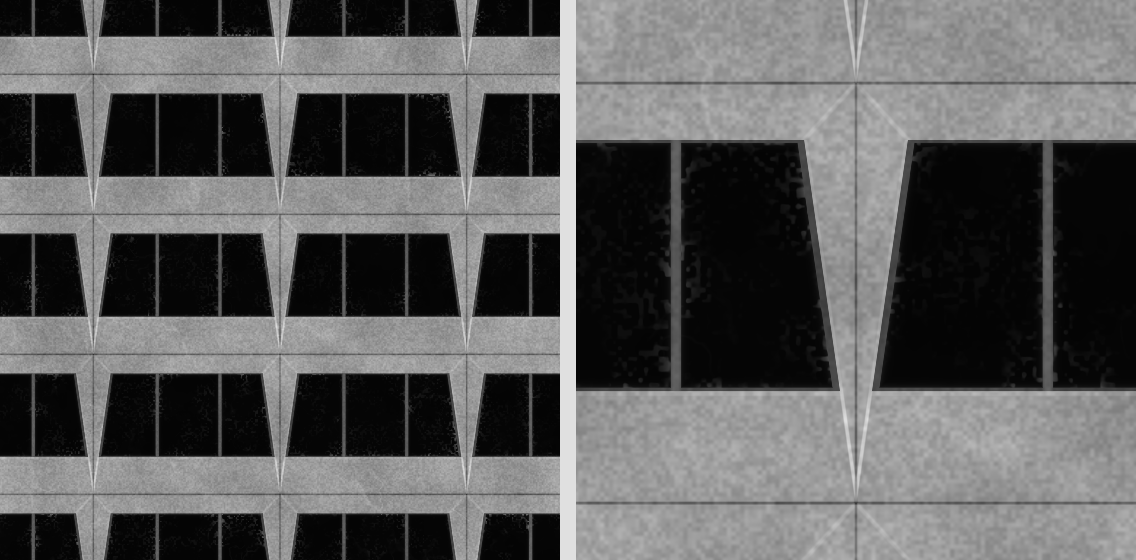
Left: the whole. Right: its middle third, enlarged.
A WebGL 2 fragment shader for this texture:

```glsl
#version 300 es
precision highp float;
// Concrete facade: 3 x 4 bays of tapered windows between pointed piers.
// Each bay is laid out in units of 1/768 canvas, measured from its upper
// left joint; wrapping noise adds grain, stains, scratches and glass grime.
uniform vec2 u_resolution;
out vec4 outColor;

float hash(ivec2 cell, int seed) {
    uvec2 q = uvec2(cell) * uvec2(1597u, 3571u) + uint(seed) * 7919u;
    uint h = (q.x ^ (q.y * 2654435u)) * 747796u + 2891u;
    h = (h ^ (h >> 15)) * 2246822u;
    h = (h ^ (h >> 13)) * 3266489u;
    return float((h ^ (h >> 16)) & 65535u) / 65535.0;
}

// Value noise that repeats after one canvas
float noise(vec2 uv, ivec2 period, int seed) {
    vec2 p = fract(uv) * vec2(period);
    ivec2 a = ivec2(floor(p)) % period;
    ivec2 b = (a + 1) % period;
    vec2 f = fract(p);
    f = f * f * (3.0 - 2.0 * f);
    return mix(mix(hash(a, seed), hash(ivec2(b.x, a.y), seed), f.x),
               mix(hash(ivec2(a.x, b.y), seed), hash(b, seed), f.x), f.y);
}

float fbm(vec2 uv, int period, int seed) {
    float sum = 0.0, weight = 0.5;
    for (int i = 0; i < 5; i++) {
        sum += weight * noise(uv, ivec2(period), seed + i);
        period *= 2;
        weight *= 0.55;
    }
    return sum / 1.06;
}

// Thin wandering filaments along the mid level of a warped noise
float scratches(vec2 uv, int period, int seed) {
    vec2 warp = vec2(fbm(uv, 14, seed + 20), fbm(uv, 14, seed + 30)) - 0.5;
    float n = noise(uv + 0.09 * warp, ivec2(period), seed);
    float patches = smoothstep(0.48, 0.68, fbm(uv, 15, seed + 40));
    return patches * (1.0 - smoothstep(0.0, 0.07, abs(n - 0.5)));
}

void main() {
    vec2 uv = gl_FragCoord.xy / u_resolution;
    float px = 768.0 / u_resolution.y;

    // Bay coordinates: x from the pier seam, y down from the floor joint
    vec2 grid = vec2(uv.x * 3.0 - 0.5, (1.0 - uv.y) * 4.0 - 102.0 / 192.0);
    vec2 bay = fract(grid) * vec2(256.0, 192.0);
    float seam = min(bay.x, 256.0 - bay.x);
    float joint = min(bay.y, 192.0 - bay.y);
    float slant = seam - (192.0 - bay.y) / 7.0;

    // Distances are positive inside the opening and inside each pane
    float opening = min(slant, min(bay.y - 26.0, 140.8 - bay.y));
    float mullion = min(abs(bay.x - 87.7), abs(bay.x - 173.7)) - 2.4;
    float pane = min(min(slant - 3.2, mullion),
                     min(bay.y - 27.3, 139.2 - bay.y));

    // Weathered concrete
    float grain = noise(uv, ivec2(384), 1) - 0.5;
    float speckle = noise(uv, ivec2(192), 2) - 0.5;
    float stain = fbm(uv, 12, 3) - 0.5;
    float texture_ = 0.10 * grain + 0.05 * speckle + 0.17 * stain;
    float concrete = 0.59 + texture_ + 0.05 * scratches(uv, 24, 50);

    // Faces of the lintel, pier and sill catch slightly different light
    float lintel = 1.0 - smoothstep(-px, px, bay.y - min(26.0, seam * 1.09));
    float pier = (1.0 - lintel) * (1.0 - smoothstep(-px, px, slant));
    concrete += 0.012 * lintel + 0.005 * pier;
    float below = smoothstep(135.0, 150.0, bay.y);
    concrete += 0.04 * pier * below * smoothstep(-6.0, 0.0, slant);

    // Bright arrises: pier point, mitred corner and sill edge
    float arris = 1.0 - smoothstep(0.4, 0.8 + px, abs(slant + 0.6));
    concrete += arris * mix(0.05, 0.16, below) * step(26.0, bay.y);
    float mitre = abs(bay.y - seam * 1.09) * 0.68;
    concrete += 0.06 * (1.0 - smoothstep(0.3, 1.2 + px, mitre))
              * (1.0 - smoothstep(24.0, 27.0, bay.y));
    concrete += 0.05 * (1.0 - smoothstep(0.5, 1.0 + px, abs(bay.y - 142.0)))
              * smoothstep(-1.0, 1.0, slant);

    // Dark joints with a soft dirty shadow
    float dirt = 0.7 + 0.6 * fbm(uv, 32, 60);
    concrete -= dirt * 0.20 * (1.0 - smoothstep(0.2, 0.6 + px, joint));
    concrete -= dirt * 0.17 * (1.0 - smoothstep(0.2, 0.5 + px, seam));
    concrete -= 0.035 * exp(-joint / 3.0) + 0.03 * exp(-seam / 2.5);

    // Metal frame, lighter on the mullions
    float onMullion = 1.0 - smoothstep(-px, px, mullion);
    float frame = mix(0.27, 0.36, onMullion) + 0.5 * texture_;
    frame -= 0.05 * onMullion * smoothstep(-1.6, 0.0, mullion);

    // Black glass, with grime gathering unevenly at the edges of each pane
    float column = step(87.7, bay.x) + step(173.7, bay.x);
    ivec2 bayId = ivec2(mod(floor(grid), vec2(3.0, 4.0)));
    float dirtiness = hash(bayId * ivec2(3, 1) + ivec2(int(column), 0), 70);
    float edge = max(pane, 0.0);
    float flecks = smoothstep(0.48, 0.85, noise(uv, ivec2(320), 71));
    float clumps = smoothstep(0.42, 0.68, fbm(uv, 30, 72));
    float glass = 0.012 + 0.012 * fbm(uv, 18, 80);
    glass += flecks * clumps * (0.3 + dirtiness) * 0.26 * exp(-edge / 5.0);
    glass += 0.07 * exp(-edge / 1.3) * dirt;
    glass += (0.02 + 0.04 * dirtiness) * flecks * clumps;
    glass += 0.035 * dirtiness * scratches(uv, 36, 90);

    float tone = mix(concrete, frame, smoothstep(-0.5 * px, 0.5 * px, opening));
    tone = mix(tone, glass, smoothstep(-0.5 * px, 0.5 * px, pane));
    outColor = vec4(vec3(clamp(tone, 0.0, 1.0)), 1.0);
}
```
